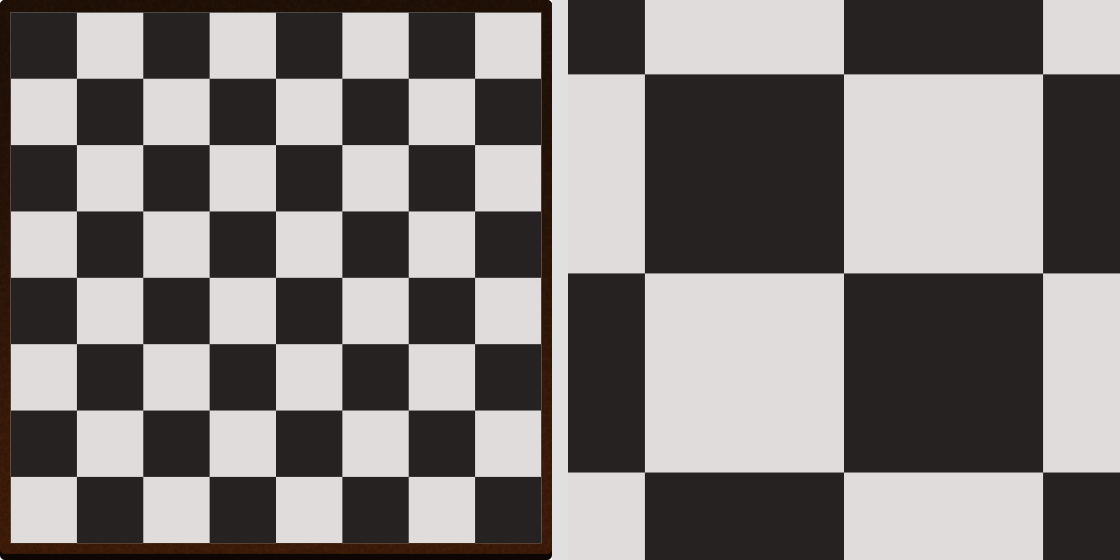
Left, the full canvas; right, a detail of the centre.
Reproduce this pattern procedurally as a WebGL 1 fragment shader.

```glsl
precision highp float;

uniform vec2 u_resolution;

float roundedBox(vec2 p, vec2 halfSize, float radius) {
  vec2 q = abs(p) - halfSize + radius;
  return length(max(q, 0.0)) + min(max(q.x, q.y), 0.0) - radius;
}

vec2 hash2(vec2 cell) {
  vec2 k = vec2(dot(cell, vec2(127.1, 311.7)), dot(cell, vec2(269.5, 183.3)));
  return fract(sin(k) * 43758.5);
}

// Distance to the nearest scattered point.
float cellular(vec2 p) {
  vec2 cell = floor(p);
  float nearest = 1.0;
  for (int j = -1; j <= 1; j++) {
    for (int i = -1; i <= 1; i++) {
      vec2 neighbour = cell + vec2(float(i), float(j));
      nearest = min(nearest, distance(p, neighbour + hash2(neighbour)));
    }
  }
  return nearest;
}

float coverage(float dist, float pixel) {
  return clamp(0.5 - dist / pixel, 0.0, 1.0);
}

// Dark brown wood, warmer toward the bottom, with fine mottling.
vec3 wood(vec2 p) {
  vec3 tint = mix(vec3(0.235, 0.105, 0.035), vec3(0.125, 0.065, 0.027),
                  smoothstep(-0.5, 0.45, p.y));
  float grain = 0.6 * cellular(p * 170.0) + 0.4 * cellular(p * 75.0 + 9.0);
  return tint * (1.0 + 0.4 * (grain - 0.45));
}

// Eight by eight squares; g counts squares from the lower left corner.
vec3 checker(vec2 g, float pixel) {
  vec2 side = clamp(2.0 * sin(3.14159 * g) / (3.14159 * pixel), -1.0, 1.0);
  return mix(vec3(0.150, 0.135, 0.132), vec3(0.878, 0.863, 0.859),
             0.5 + 0.5 * side.x * side.y);
}

void main() {
  float pixel = 1.0 / u_resolution.y;
  vec2 p = (gl_FragCoord.xy - 0.5 * u_resolution) * pixel;
  vec2 halfCanvas = 0.5 * u_resolution * pixel;

  // Rounded frame standing on a thin dark lower edge.
  vec3 color = vec3(1.0);
  float base = roundedBox(p, halfCanvas, 0.009);
  color = mix(color, vec3(0.055, 0.022, 0.012), coverage(base, pixel));
  float frame = roundedBox(p - vec2(0.0, 0.0055), halfCanvas - vec2(0.0, 0.0055), 0.009);
  color = mix(color, wood(p), coverage(frame, pixel));

  // Playing field, set slightly above the centre.
  vec2 q = p - vec2(0.0, 0.0039);
  float square = 0.1185;
  vec2 inset = abs(q) - 4.0 * square;
  float field = max(inset.x, inset.y);
  color = mix(color, checker(q / square + 4.0, pixel / square), coverage(field, pixel));

  gl_FragColor = vec4(color, 1.0);
}
```
